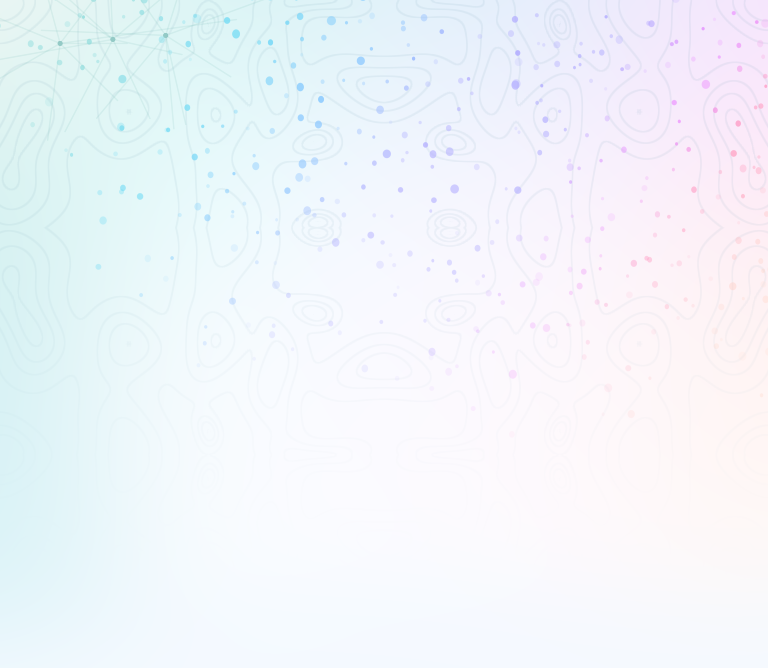
Give the GLSL for this background, as a WebGL 2 fragment shader.

```glsl
#version 300 es
precision highp float;
uniform vec2 u_resolution;
out vec4 fragColor;

vec3 hash3(vec2 cell) {
  vec3 h = fract(vec3(cell.xyx) * vec3(0.1031, 0.1030, 0.0973));
  h += dot(h, h.yxz + 33.33);
  return fract((h.xxy + h.yzz) * h.zyx);
}

// Weighted colour spot: rgb premultiplied by weight, weight in alpha
vec4 glow(vec2 p, float x, float y, vec3 colour) {
  vec2 d = p - vec2(x, y);
  return vec4(colour, 1.0) * exp(-20.0 * dot(d, d));
}

vec3 backdrop(vec2 p) {
  vec3 paper = mix(vec3(0.957, 0.978, 1.0), vec3(0.994, 0.994, 1.0), smoothstep(0.05, 0.34, p.y));
  vec4 sum = vec4(paper, 1.0) * 0.07;
  // Mint and aqua on the left
  sum += glow(p, -0.02, 1.02, vec3(0.95, 0.965, 0.95));
  sum += glow(p, 0.11, 0.87, vec3(0.86, 0.955, 0.945));
  sum += glow(p, 0.00, 0.65, vec3(0.80, 0.93, 0.925));
  sum += 0.7 * glow(p, -0.06, 0.43, vec3(0.82, 0.94, 0.96));
  sum += glow(p, 0.28, 0.77, vec3(0.905, 0.995, 1.0));
  // Blue to violet along the top
  sum += glow(p, 0.38, 1.02, vec3(0.825, 0.945, 0.945));
  sum += glow(p, 0.74, 1.02, vec3(0.86, 0.93, 0.98));
  sum += glow(p, 1.05, 1.02, vec3(0.93, 0.90, 0.99));
  sum += glow(p, 0.58, 0.78, vec3(0.945, 0.96, 1.0));
  sum += glow(p, 0.89, 0.77, vec3(0.97, 0.945, 1.0));
  // Pink to peach on the right
  sum += glow(p, 1.16, 0.84, vec3(1.0, 0.885, 0.995));
  sum += glow(p, 1.17, 0.64, vec3(1.0, 0.935, 0.925));
  sum += 0.6 * glow(p, 1.13, 0.48, vec3(1.0, 0.97, 0.955));
  // Pale middle
  sum += glow(p, 0.27, 0.52, vec3(0.98, 0.987, 1.0));
  sum += glow(p, 0.60, 0.56, vec3(0.985, 0.98, 1.0));
  sum += glow(p, 0.88, 0.53, vec3(0.998, 0.975, 0.99));
  return sum.rgb / sum.a;
}

float hill(vec2 q, float x, float y, float w, float h) {
  vec2 d = (q - vec2(x, y)) / vec2(w, h);
  return exp(-dot(d, d));
}

// Height map folded left to right and repeated in mirrored rows
float terrain(vec2 p) {
  vec2 q = vec2(abs(p.x - 0.575), abs(mod(p.y - 0.319, 0.68) - 0.34));
  q += 0.008 * sin(q.yx * vec2(41.0, 33.0) + vec2(0.6, 1.4));
  float h = hill(q, 0.0, 0.215, 0.075, 0.036) + hill(q, 0.24, 0.0, 0.055, 0.10);
  h += hill(q, 0.56, 0.07, 0.065, 0.065) + hill(q, 0.165, 0.225, 0.035, 0.09);
  h += hill(q, 0.39, 0.34, 0.055, 0.085) + hill(q, 0.11, 0.34, 0.06, 0.023);
  h += hill(q, 0.26, 0.17, 0.045, 0.06) + hill(q, 0.53, 0.165, 0.045, 0.06);
  h += hill(q, 0.105, 0.0, 0.025, 0.014) + hill(q, 0.10, 0.12, 0.03, 0.02);
  h += hill(q, 0.267, 0.30, 0.016, 0.025) + hill(q, 0.39, 0.18, 0.05, 0.05);
  return h + hill(q, 0.575, 0.34, 0.05, 0.04);
}

float segment(vec2 p, vec2 a, vec2 b) {
  vec2 d = b - a;
  return length(p - a - d * clamp(dot(p - a, d) / dot(d, d), 0.0, 1.0));
}

// Hue runs from teal through violet to peach, towards the lower right
vec3 dotColour(vec2 p) {
  float t = p.x * 0.87 + 0.6 * (1.0 - p.y);
  vec3 c = mix(vec3(0.55, 0.86, 0.86), vec3(0.45, 0.86, 0.96), smoothstep(0.15, 0.32, t));
  c = mix(c, vec3(0.52, 0.78, 1.0), smoothstep(0.35, 0.5, t));
  c = mix(c, vec3(0.70, 0.68, 1.0), smoothstep(0.5, 0.68, t));
  c = mix(c, vec3(0.92, 0.55, 1.0), smoothstep(0.84, 0.97, t));
  c = mix(c, vec3(1.0, 0.62, 0.76), smoothstep(0.98, 1.09, t));
  return mix(c, vec3(1.0, 0.80, 0.72), smoothstep(1.1, 1.25, t));
}

void main() {
  vec2 p = gl_FragCoord.xy / u_resolution.y;
  float pixel = 1.0 / u_resolution.y;
  vec3 colour = backdrop(p);

  // Contour lines
  float level = terrain(p) * 3.4;
  float dist = abs(fract(level) - 0.5) / max(fwidth(level), 1e-5) * pixel;
  float line = 1.0 - smoothstep(0.0003, 0.0006 + pixel, dist);
  colour = mix(colour, vec3(0.45, 0.62, 0.70), 0.11 * line * smoothstep(0.12, 0.85, p.y));

  // Fine web of rays in the upper left corner
  for (int i = 0; i < 24; i++) {
    float k = float(i);
    vec2 hub = vec2(0.09, 0.935) + mod(k, 3.0) * vec2(0.079, 0.006);
    vec2 tip = hub + (0.1 + 0.17 * fract(k * 0.618)) * vec2(cos(k * 2.4), sin(k * 2.4));
    float ray = 1.0 - smoothstep(0.0002, 0.0005 + pixel, segment(p, hub, tip));
    float node = 1.0 - smoothstep(0.003, 0.003 + pixel, distance(p, hub));
    colour = mix(colour, vec3(0.45, 0.72, 0.70), 0.14 * max(ray, node));
  }

  // Scattered dots, three jittered grids
  for (int layer = 0; layer < 3; layer++) {
    float size = 0.033 + 0.009 * float(layer);
    vec2 grid = p / size + float(layer) * 17.3;
    vec2 cell = floor(grid);
    vec3 r = hash3(cell + 5.0), s = hash3(cell + 91.0);
    vec2 spot = 0.22 + 0.56 * r.xy;
    vec2 centre = p + (cell + spot - grid) * size;
    float band = smoothstep(0.32, 0.55, centre.y) * smoothstep(0.42, 0.8, centre.x * 0.8 + centre.y * 0.65);
    float radius = 0.0025 + 0.0045 * s.x * s.x;
    vec2 d = (grid - cell - spot) * size * vec2(1.0 + 0.2 * s.z, 1.0);
    float disc = 1.0 - smoothstep(-0.7 * pixel, 0.7 * pixel, length(d) - radius);
    float alpha = mix(0.2, 1.0, s.y) * mix(0.25, 0.9, smoothstep(0.4, 0.95, centre.y));
    colour = mix(colour, dotColour(centre), disc * alpha * step(r.z, 0.36 * band));
  }
  fragColor = vec4(colour, 1.0);
}
```
